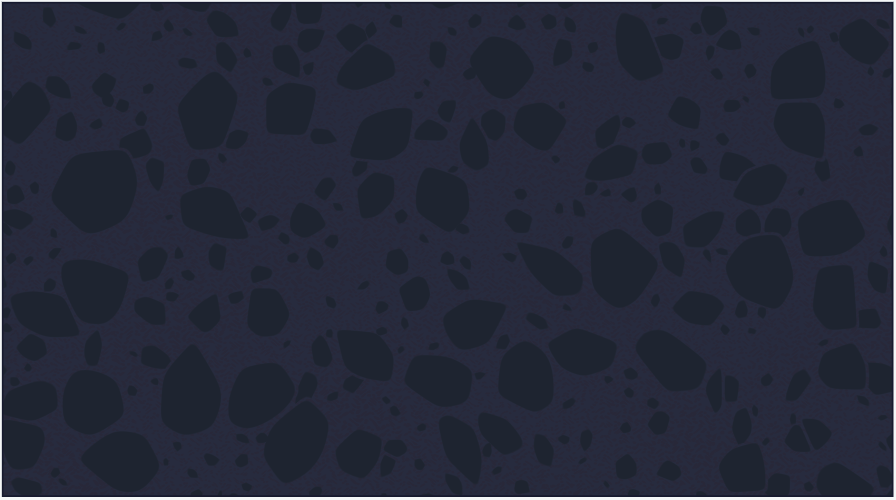
A WebGL 1 fragment shader for this texture:

```glsl
precision highp float;
// Dark terrazzo: faceted slate stones in speckled navy cement, framed by a thin white edge.
uniform vec2 u_resolution;

vec2 hash2(vec2 p) {
  return fract(sin(vec2(dot(p, vec2(127.1, 311.7)), dot(p, vec2(269.5, 183.3)))) * 43758.5453);
}

vec2 cellCentre(vec2 id, float seed) {
  return id + 0.12 + 0.76 * hash2(id + seed);
}

bool isEmpty(vec2 id, float seed, float share) {
  return hash2(id + seed + 31.7).x > share;
}

// Soft maximum is built from summed exponentials, which rounds the facets.
float facet(float d) {
  return exp(min(9.0 * d, 40.0));
}

// One layer of stones: x is the signed distance, yz the centre of the nearest stone.
vec3 stoneLayer(vec2 p, float size, float share, vec2 radiusRange, float seed) {
  vec2 q = p / size;
  vec2 nearestId = floor(q);
  float nearest = 9.0;
  for (int y = -1; y <= 1; y++) {
    for (int x = -1; x <= 1; x++) {
      vec2 id = floor(q) + vec2(float(x), float(y));
      float d = distance(q, cellCentre(id, seed));
      if (!isEmpty(id, seed, share) && d < nearest) {
        nearest = d;
        nearestId = id;
      }
    }
  }
  if (nearest > 8.0) return vec3(1.0, p);

  // Random size, stretch and turn
  vec2 centre = cellCentre(nearestId, seed);
  vec2 shape = hash2(nearestId + seed + 57.3);
  float turn = 6.283 * hash2(nearestId + seed + 83.1).x;
  float longRadius = mix(radiusRange.x, radiusRange.y, shape.x);
  float shortRadius = longRadius * mix(0.48, 0.95, shape.y);
  vec2 axis = vec2(cos(turn), sin(turn));
  vec2 offset = q - centre;
  vec2 local = vec2(dot(offset, axis), dot(offset, vec2(-axis.y, axis.x)));
  local /= vec2(longRadius, shortRadius);

  // Broken faces of the stone
  float sum = 0.0;
  for (int i = 0; i < 6; i++) {
    vec2 h = hash2(nearestId + seed + 7.9 * float(i));
    float a = (float(i) + 0.75 * h.x) * 1.0472;
    sum += facet(dot(local, vec2(cos(a), sin(a))) - mix(0.86, 1.1, h.y));
  }

  // Straight gaps towards neighbouring stones
  for (int y = -2; y <= 2; y++) {
    for (int x = -2; x <= 2; x++) {
      vec2 id = nearestId + vec2(float(x), float(y));
      if ((x != 0 || y != 0) && !isEmpty(id, seed, share)) {
        vec2 other = cellCentre(id, seed);
        float edge = dot(q - 0.5 * (centre + other), normalize(other - centre));
        sum += facet((edge + 0.003 / size) / shortRadius);
      }
    }
  }
  return vec3(log(sum) / 9.0 * shortRadius * size, centre * size);
}

float largeStones(vec2 p) {
  return stoneLayer(p, 0.162, 0.68, vec2(0.25, 0.5), 3.0).x;
}

float mediumStones(vec2 p) {
  vec3 stone = stoneLayer(p, 0.085, 0.55, vec2(0.2, 0.43), 17.0);
  float blocked = step(largeStones(stone.yz), 0.013);
  return max(stone.x, 0.005 - largeStones(p)) + blocked;
}

float smallStones(vec2 p) {
  vec3 stone = stoneLayer(p, 0.046, 0.36, vec2(0.16, 0.33), 41.0);
  float blocked = step(min(largeStones(stone.yz), mediumStones(stone.yz)), 0.008);
  return stone.x + blocked;
}

// Cellular noise: distance to the nearest scattered point
float cellular(vec2 p) {
  float d = 2.0;
  for (int y = -1; y <= 1; y++) {
    for (int x = -1; x <= 1; x++) {
      vec2 id = floor(p) + vec2(float(x), float(y));
      d = min(d, distance(p, id + hash2(id)));
    }
  }
  return d;
}

void main() {
  vec2 p = gl_FragCoord.xy / u_resolution.y;
  float aspect = u_resolution.x / u_resolution.y;
  float pixel = 1.0 / u_resolution.y;

  // Cement with plum specks gathered in loose patches
  float patches = sin(p.x * 9.0 + 2.0 * sin(p.y * 7.0)) * sin(p.y * 11.0 + sin(p.x * 5.0));
  float grain = cellular(p * vec2(95.0, 130.0) + 0.5 * sin(p.yx * 160.0));
  float specks = 1.0 - smoothstep(0.2, 0.5, grain - 0.07 * patches);
  vec3 color = mix(vec3(0.152, 0.169, 0.244), vec3(0.158, 0.152, 0.216), 0.75 * specks);

  // Stones
  float stone = min(largeStones(p), min(mediumStones(p), smallStones(p)));
  float cover = 1.0 - smoothstep(-0.7 * pixel, 0.7 * pixel, stone);
  color = mix(color, vec3(0.118, 0.143, 0.188), cover);

  // Dark rim and white edge
  float inset = min(min(p.x - 0.0035, aspect - 0.005 - p.x), min(p.y - 0.006, 0.9965 - p.y));
  color = mix(vec3(0.09, 0.10, 0.18), color, smoothstep(0.002, 0.005, inset));
  color = mix(vec3(0.96, 0.97, 0.97), color, smoothstep(-0.5 * pixel, 0.5 * pixel, inset));
  gl_FragColor = vec4(color, 1.0);
}
```
